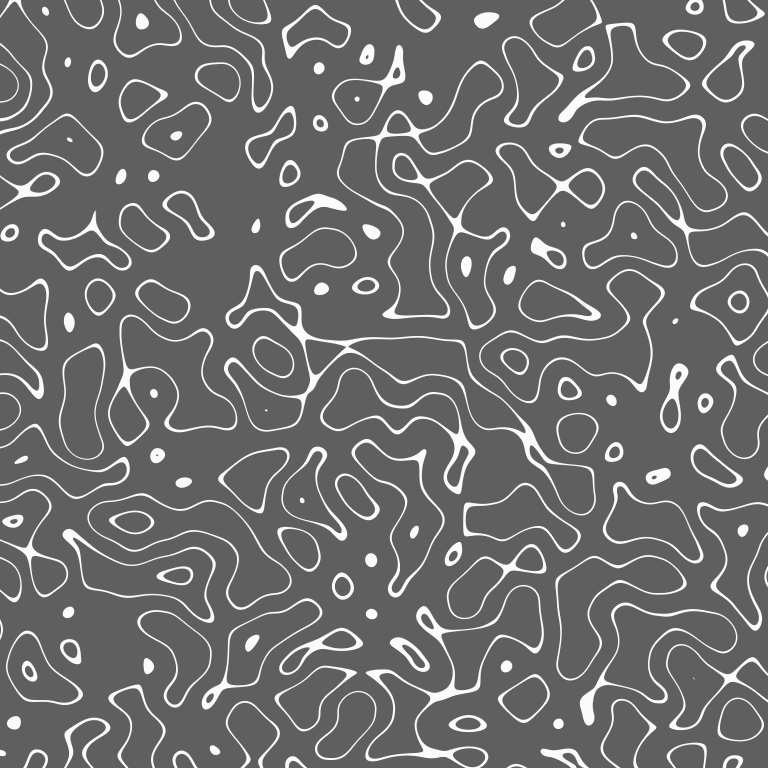
Write a WebGL 1 fragment shader that draws this pattern.

```glsl
precision highp float;

uniform vec2 u_resolution;

float hash(vec2 p) {
  vec3 q = fract(vec3(p.xyx) * vec3(0.1031, 0.1030, 0.0973));
  q += dot(q, q.yzx + 33.33);
  return fract((q.x + q.y) * q.z);
}

// Random slope of a lattice corner, leaning towards the rising diagonal
vec2 cornerSlope(vec2 corner) {
  float angle = 6.28318 * hash(corner + 17.0);
  angle += 0.2 * cos(2.0 * angle);
  float steepness = mix(0.8, 1.2, hash(corner + 71.0));
  return steepness * vec2(cos(angle), sin(angle));
}

float cornerHeight(vec2 cell, vec2 local, vec2 corner) {
  return dot(cornerSlope(cell + corner), local - corner);
}

// Gradient noise with a quintic fade
float terrain(vec2 p) {
  vec2 cell = floor(p);
  vec2 local = p - cell;
  vec2 fade = local * local * local * (local * (local * 6.0 - 15.0) + 10.0);
  float low = mix(cornerHeight(cell, local, vec2(0.0, 0.0)),
                  cornerHeight(cell, local, vec2(1.0, 0.0)), fade.x);
  float high = mix(cornerHeight(cell, local, vec2(0.0, 1.0)),
                   cornerHeight(cell, local, vec2(1.0, 1.0)), fade.x);
  return mix(low, high, fade.y);
}

// Height counted in contour steps
float contourHeight(vec2 uv) {
  return terrain(uv * 14.0) / 0.36;
}

void main() {
  float side = min(u_resolution.x, u_resolution.y);
  vec2 uv = gl_FragCoord.xy / side;
  vec2 texel = vec2(1.0 / side, 0.0);

  // Height change across one pixel sets the edge softness
  float height = contourHeight(uv);
  float change = length(vec2(contourHeight(uv + texel.xy) - height,
                             contourHeight(uv + texel.yx) - height));

  // Lines cover a fixed band of height, so they swell on flat ground
  float fromLine = abs(fract(height) - 0.5);
  float line = clamp((0.05 - fromLine) / max(change, 0.0001) + 0.5, 0.0, 1.0);

  vec3 ground = vec3(0.373);
  vec3 ink = vec3(0.985);
  gl_FragColor = vec4(mix(ground, ink, line), 1.0);
}
```
